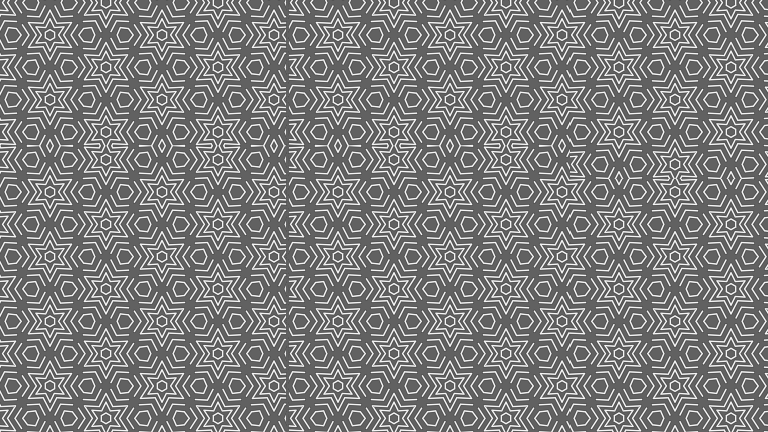
Reproduce this pattern procedurally as a Shadertoy shader.

```glsl
// Line-drawn six-pointed stars on a hexagonal lattice, broken by panel seams.

#define CELL 0.1497          // spacing of neighbouring stars, in canvas heights
#define HALF_LINE 0.0108     // half line width, in cells
#define HALO 0.034           // reach of the dark rim round the lines, in cells
#define SEAM_A 0.6655        // left panel edge
#define SEAM_B 1.3194        // right panel edge
#define SEAM_GAP 0.0032      // half width of the blank strip on the left seam
#define GROUND vec3(0.38)
#define RIM vec3(0.33)
#define INK vec3(0.96)

const float PI = 3.14159265;

float segment(vec2 p, vec2 a, vec2 b) {
    vec2 pa = p - a, ba = b - a;
    return length(pa - ba * clamp(dot(pa, ba) / dot(ba, ba), 0.0, 1.0));
}

// Vector from the nearest lattice star, neighbours one unit apart.
vec2 nearestStar(vec2 p) {
    vec2 period = vec2(sqrt(3.0), 1.0);
    vec2 a = mod(p + 0.5 * period, period) - 0.5 * period;
    vec2 b = mod(p, period) - 0.5 * period;
    return dot(a, a) < dot(b, b) ? a : b;
}

// Fold to a half sector: angle 0 is a notch, 30 degrees is a tip.
vec2 foldSector(vec2 p) {
    float angle = atan(p.y, p.x);
    angle = abs(mod(angle + PI / 6.0, PI / 3.0) - PI / 6.0);
    return length(p) * vec2(cos(angle), sin(angle));
}

float starOutline(vec2 q, float notch, float tip) {
    return segment(q, vec2(notch, 0.0), tip * vec2(cos(PI / 6.0), 0.5));
}

float motif(vec2 p) {
    vec2 q = foldSector(p);
    float d = abs(q.x - 0.072);                                   // core hexagon
    d = min(d, starOutline(q, 0.133, 0.250));                     // inner star
    d = min(d, starOutline(q, 0.210, 0.385));                     // outer star
    d = min(d, segment(q, vec2(0.325, 0.0), vec2(0.426, 0.156))); // open chevron
    d = min(d, segment(q, vec2(0.445, 0.0), vec2(0.519, 0.100))); // shield
    return d;
}

void mainImage(out vec4 fragColor, in vec2 fragCoord) {
    vec2 uv = fragCoord / iResolution.y;
    float pixel = 1.0 / (iResolution.y * CELL);

    // Each panel has its own column phase; rows slip at a horizontal cut.
    float column = uv.x < SEAM_A ? 0.1157 : uv.x < SEAM_B ? 0.7824 : 1.5625;
    float cut = uv.x < SEAM_B ? 0.662 : 0.5856;
    float row = uv.y > cut ? 0.919 : 0.5556;

    float d = motif(nearestStar((uv - vec2(column, row)) / CELL));

    // Blank strip along the left seam.
    float gap = (SEAM_GAP - abs(uv.x - SEAM_A)) / CELL;
    d = max(d, gap + HALF_LINE);

    float rim = 1.0 - smoothstep(0.65 * HALO, HALO, d);
    float ink = 1.0 - smoothstep(-0.6 * pixel, 0.6 * pixel, d - HALF_LINE);
    fragColor = vec4(mix(mix(GROUND, RIM, rim), INK, ink), 1.0);
}
```
